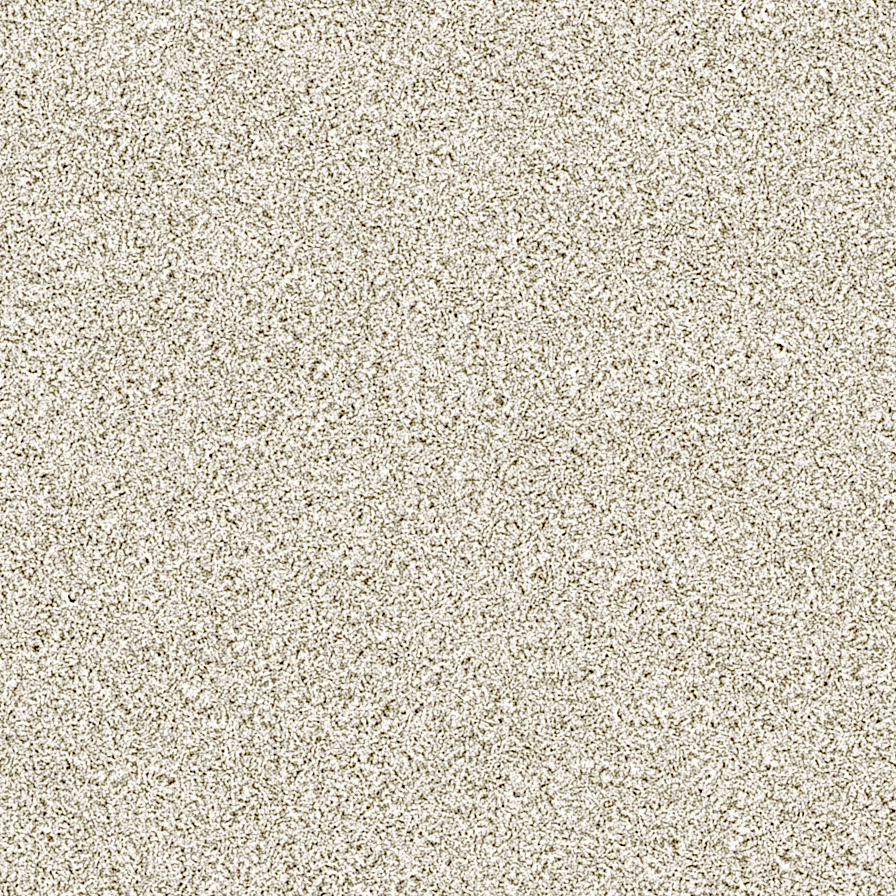
Give the GLSL for this texture, as a WebGL 1 fragment shader.

```glsl
precision highp float;

uniform vec2 u_resolution;

const vec3 BLACK = vec3(0.04, 0.00, 0.00);
const vec3 UMBER = vec3(0.25, 0.10, 0.00);
const vec3 OLIVE = vec3(0.42, 0.35, 0.12);
const vec3 KHAKI = vec3(0.61, 0.57, 0.47);
const vec3 STONE = vec3(0.79, 0.76, 0.70);
const vec3 CREAM = vec3(0.95, 0.93, 0.90);
const vec3 WHITE = vec3(1.00, 1.00, 0.99);

vec2 hash2(vec2 cell) {
  vec3 h = fract(cell.xyx * vec3(0.1031, 0.1030, 0.0973));
  h += dot(h, h.yzx + 33.33);
  return fract((h.xx + h.yz) * h.zy);
}

vec2 gradientAt(vec2 cell) {
  float angle = 6.28318 * hash2(cell).x;
  return vec2(cos(angle), sin(angle));
}

float gradientNoise(vec2 p) {
  vec2 cell = floor(p);
  vec2 f = p - cell;
  vec2 fade = f * f * f * (f * (f * 6.0 - 15.0) + 10.0);
  vec2 e = vec2(1.0, 0.0);
  float a = dot(gradientAt(cell), f);
  float b = dot(gradientAt(cell + e.xy), f - e.xy);
  float c = dot(gradientAt(cell + e.yx), f - e.yx);
  float d = dot(gradientAt(cell + e.xx), f - e.xx);
  return mix(mix(a, b, fade.x), mix(c, d, fade.x), fade.y);
}

vec2 rotate(vec2 p, float angle) {
  float c = cos(angle);
  float s = sin(angle);
  return vec2(c * p.x - s * p.y, s * p.x + c * p.y);
}

// Bends the plane so that grains stretch into short curls
vec2 warp(vec2 p, float frequency, float amount) {
  vec2 q = p * frequency;
  return p + amount * vec2(gradientNoise(q + 17.3), gradientNoise(q + 71.9));
}

// Grain strength, scaled to a standard deviation near one
float grain(vec2 p) {
  float coarse = gradientNoise(rotate(warp(p, 30.0, 0.012), 0.6) * 215.0 + 400.0);
  float fine = gradientNoise(rotate(p, 1.1) * 330.0 + 900.0);
  float clumps = gradientNoise(p * 60.0 + 130.0);
  float broad = gradientNoise(p * 9.0 + 40.0);
  return 3.05 * (coarse + fine + 0.25 * clumps + 0.06 * broad);
}

float ridge(float dist, float width) {
  float x = dist / width;
  return exp(-x * x);
}

// Sparse pale arcs with a dark inner rim
float flecks(vec2 p, float density, float chance) {
  vec2 home = floor(p * density);
  float sum = 0.0;
  for (int j = -1; j <= 1; j++) {
    for (int i = -1; i <= 1; i++) {
      vec2 cell = home + vec2(float(i), float(j));
      vec2 place = hash2(cell + 211.0);
      vec2 kind = hash2(cell + 503.0);
      vec2 q = rotate(p - (cell + place) / density, 6.28318 * kind.y);
      float radius = mix(0.003, 0.008, place.x);
      float dist = length(q) - radius;
      float arc = smoothstep(-0.3, 0.6, q.x / radius);
      float profile = ridge(dist, 0.0018) - ridge(dist + 0.0036, 0.0018);
      sum += step(kind.x, chance) * arc * profile;
    }
  }
  return sum;
}

// Dark to light colours, spaced by their share of the area
vec3 palette(float t) {
  vec3 color = mix(BLACK, UMBER, clamp((t + 2.6) / 0.4, 0.0, 1.0));
  color = mix(color, OLIVE, clamp((t + 2.2) / 0.4, 0.0, 1.0));
  color = mix(color, KHAKI, clamp((t + 1.8) / 0.8, 0.0, 1.0));
  color = mix(color, STONE, clamp((t + 1.0) / 0.72, 0.0, 1.0));
  color = mix(color, CREAM, clamp((t + 0.28) / 0.96, 0.0, 1.0));
  return mix(color, WHITE, clamp((t - 0.68) / 1.1, 0.0, 1.0));
}

void main() {
  vec2 p = gl_FragCoord.xy / min(u_resolution.x, u_resolution.y);
  float tone = grain(p) + 0.06 + 2.0 * flecks(p, 24.0, 0.12);
  gl_FragColor = vec4(palette(tone), 1.0);
}
```
